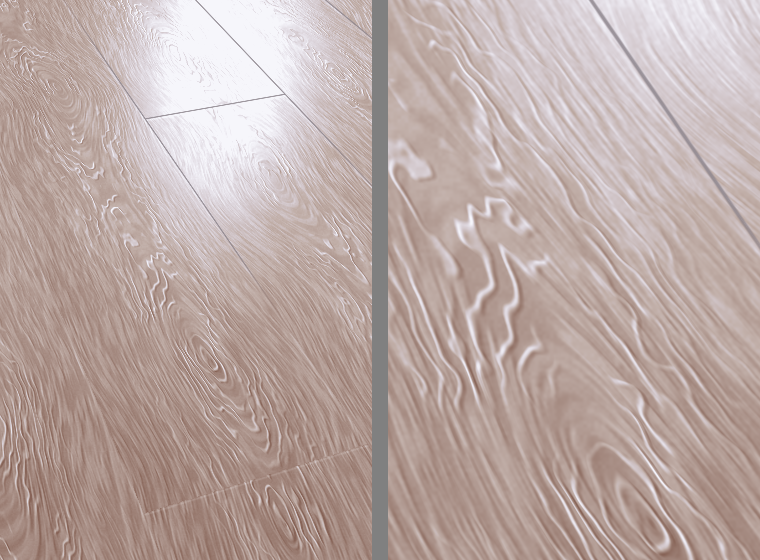
Left, the full canvas; right, a detail of the centre.
Reproduce this texture procedurally as a Shadertoy shader.

```glsl
#define PLANK_WIDTH 0.277
#define RINGS 125.0
#define PORES 330.0
#define ARCH_DEPTH 0.06
#define ARCH_GAP 0.6
#define WARP 0.04
#define GRAIN_GAIN 0.25
#define EMBOSS_GAIN 0.27
#define SEAM_WIDTH 0.0027
#define BROWN vec3(0.575, 0.45, 0.405)
#define BEIGE vec3(0.76, 0.69, 0.665)
#define SHEEN vec3(0.965, 0.965, 0.985)

float hash(vec2 p) {
    p = fract(p * vec2(0.1031, 0.1137));
    p += dot(p, p.yx + 33.33);
    return fract((p.x + p.y) * p.x * 17.0);
}

float noise(vec2 p) {
    vec2 i = floor(p), f = fract(p);
    f = f * f * (3.0 - 2.0 * f);
    return mix(mix(hash(i), hash(i + vec2(1, 0)), f.x),
               mix(hash(i + vec2(0, 1)), hash(i + vec2(1, 1)), f.x), f.y);
}

float fbm(vec2 p) {
    float sum = 0.0, amp = 0.5;
    for (int i = 0; i < 4; i++) {
        sum += amp * noise(p);
        p = p * 2.03 + 19.7;
        amp *= 0.5;
    }
    return sum;
}

float bell(vec2 d, vec2 size) {
    d /= size;
    return exp(-dot(d, d));
}

// Distance from the heart of a log that dips in and out of the cut
float heartDistance(vec2 q, float eye, float seed) {
    float wander = 0.035 * (noise(vec2(q.y * 6.0, seed * 9.0)) - 0.5);
    float depth = ARCH_DEPTH * sin((q.y - eye) * 3.14159 / ARCH_GAP);
    return length(vec2(q.x + wander, depth));
}

// Embossed surface: thin broken arches over short straight pores
float grainHeight(vec2 q, float eye, float seed) {
    float heart = heartDistance(q, eye, seed);
    float r = heart + WARP * (fbm(q * vec2(22.0, 9.0) + seed * 17.0) - 0.5);
    float ring = fract(r * RINGS + 0.7 * noise(q * vec2(150.0, 70.0) + 50.0));
    float ridge = smoothstep(0.05, 0.3, ring) * (1.0 - smoothstep(0.32, 0.5, ring));
    float worn = smoothstep(0.3, 0.55, noise(q * vec2(45.0, 20.0) + seed * 5.0 + 40.0));
    float arch = exp(-pow(q.x / 0.075, 2.0));
    float s = heart + 0.02 * noise(q * vec2(14.0, 6.0) + seed * 7.0);
    float pores = 0.6 * noise(vec2(s * PORES + 90.0, q.y * 38.0 + seed * 3.0))
                + 0.4 * noise(vec2(s * PORES * 1.9 + 30.0, q.y * 70.0 + seed));
    return arch * worn * ridge + 0.6 * smoothstep(0.25, 0.8, pores);
}

// Window reflection and falloff towards the viewer
float sheenLight(vec2 p) {
    return 0.14 + 0.25 * (1.0 - smoothstep(0.5, 1.45, p.y)) + 0.09 * p.x
         + 0.68 * bell(p - vec2(0.61, 0.1), vec2(0.25, 0.27))
         + 0.38 * bell(p - vec2(0.57, 0.43), vec2(0.22, 0.27));
}

vec3 woodTone(float t) {
    vec3 c = mix(BROWN, BEIGE, clamp(t * 2.0, -0.25, 1.0));
    float glow = clamp(t * 2.0 - 1.0, 0.0, 1.0);
    vec3 cool = vec3(-0.01, -0.008, 0.018) * 4.0 * glow * (1.0 - glow);
    return mix(c, SHEEN, glow) + cool;
}

void mainImage(out vec4 fragColor, in vec2 fragCoord) {
    vec2 p = vec2(fragCoord.x, iResolution.y - fragCoord.y) / iResolution.x;

    // Perspective floor: u across the planks, v along them
    float w = p.y + 1.324 - 0.03 * p.x;
    float u = (p.x + 0.752) / w;
    float v = (8.3 - p.x) / w;
    float lane = (u - 0.7) / PLANK_WIDTH;
    float row = floor(lane), across = fract(lane);

    // End joints, and where each board shows its heart
    float joint = row == -1.0 ? 2.939 : row == 0.0 ? 4.847 : 20.0;
    float beyond = step(joint, v);
    float eye = row == -1.0 ? mix(0.896, 1.094, beyond)
              : row == 0.0 ? mix(1.377, 1.72, beyond)
              : row > 0.0 ? 1.59 : 1.07;
    float seed = row + 5.0 + 7.0 * beyond;
    vec2 q = vec2((across - 0.53) * PLANK_WIDTH, v / 3.1);

    // Grain, pale on the matt wood and dark inside the reflection
    float light = sheenLight(p);
    float height = grainHeight(q, eye, seed);
    float slope = height - grainHeight(q + vec2(-0.0014, 0.002), eye, seed);
    float t = min(light, 1.04) + 0.06 * (hash(vec2(seed, 3.0)) - 0.5);
    t += GRAIN_GAIN * (height - 0.36) * mix(1.0, -0.8, smoothstep(0.55, 0.95, light));
    t += EMBOSS_GAIN * slope;
    t += 0.2 * (fbm(q * vec2(40.0, 8.0) + seed * 11.0) - 0.47);
    t += 0.06 * (noise(p * 300.0) - 0.5);
    t -= 0.16 * exp(-pow(heartDistance(q, eye, seed) / 0.009, 2.0)) * (1.0 - min(light, 1.0));

    // Seams with a lit bevel, measured on the canvas
    float uScale = length(vec2(dFdx(u), dFdy(u))) * iResolution.x;
    float vScale = length(vec2(dFdx(v), dFdy(v))) * iResolution.x;
    float side = (across - step(0.5, across)) * PLANK_WIDTH / uScale;
    float ends = (v - joint) / vScale;
    float edge = min(abs(side), abs(ends));
    float groove = 1.0 - smoothstep(0.2 * SEAM_WIDTH, SEAM_WIDTH, edge);
    float bevel = bell(vec2(side + 1.7 * SEAM_WIDTH, 0.0), vec2(SEAM_WIDTH))
                + bell(vec2(ends + 1.7 * SEAM_WIDTH, 0.0), vec2(SEAM_WIDTH));
    vec3 color = woodTone(t + 0.13 * bevel);
    vec3 grooveColor = mix(BROWN, vec3(0.56, 0.53, 0.56), smoothstep(0.3, 0.6, light));
    float grooveDepth = mix(0.12, 0.85, smoothstep(0.3, 0.6, light));
    fragColor = vec4(mix(color, grooveColor, groove * grooveDepth), 1.0);
}
```
